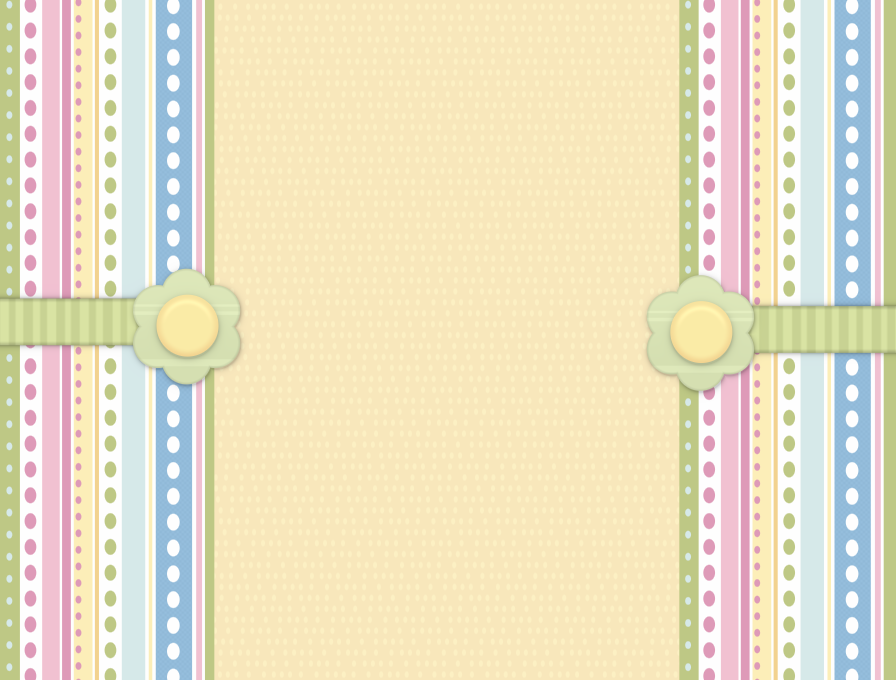
Give the GLSL for this background, as a WebGL 2 fragment shader.

```glsl
#version 300 es
precision highp float;
// Striped, dotted side panels with ribbons and button flowers around a speckled cream field.
uniform vec2 u_resolution;
out vec4 outColor;

const vec2 BOARD = vec2(765.0, 582.0);   // layout units across the canvas
const float PANEL_END = 183.0;           // right edge of the left panel
const float PANEL_START = 580.0;         // left edge of the right panel
const float PITCH = 22.1;                // spacing of the large dots
const vec2 LARGE_DOT = vec2(5.0, 6.8);
const vec2 SMALL_DOT = vec2(2.5, 3.3);
const vec2 SPECK = vec2(1.7, 2.7);
const float SPECK_ROW = 9.37;
const float RIBBON_HALF = 20.0;
const float PETAL_REACH = 28.0;
const float PETAL_RADIUS = 21.5;
const float BUTTON_RADIUS = 26.5;

const vec3 CREAM = vec3(0.973, 0.906, 0.735);
const vec3 SPECK_TINT = vec3(0.988, 0.941, 0.765);
const vec3 WHITE = vec3(0.995);
const vec3 GREEN = vec3(0.745, 0.785, 0.520);
const vec3 PINK = vec3(0.945, 0.755, 0.820);
const vec3 ROSE = vec3(0.870, 0.605, 0.720);
const vec3 LEMON = vec3(0.990, 0.935, 0.720);
const vec3 GOLD = vec3(0.950, 0.825, 0.560);
const vec3 ICE = vec3(0.840, 0.912, 0.915);
const vec3 BLUE = vec3(0.575, 0.735, 0.855);
const vec3 RIBBON = vec3(0.785, 0.825, 0.575);
const vec3 PETAL = vec3(0.850, 0.890, 0.710);
const vec3 BUTTON = vec3(0.980, 0.920, 0.650);

float pixel;  // width of one pixel in layout units

float fill(float d) { return clamp(0.5 - d / pixel, 0.0, 1.0); }

float band(float x, float a, float b) { return fill(abs(x - 0.5 * (a + b)) - 0.5 * (b - a)); }

float ellipse(vec2 q, vec2 r) { return fill((length(q / r) - 1.0) * min(r.x, r.y)); }

// Vertical row of dots, with one dot at height "start".
float dots(vec2 p, float x, vec2 r, float pitch, float start) {
  float y = mod(p.y - start + 0.5 * pitch, pitch) - 0.5 * pitch;
  return ellipse(vec2(p.x - x, y), r);
}

vec3 panel(vec2 p) {
  vec3 c = WHITE;
  c = mix(c, GREEN, max(band(p.x, -9.0, 17.0), band(p.x, 175.0, 195.0)));
  c = mix(c, PINK, max(band(p.x, 36.0, 51.0), band(p.x, 167.5, 172.5)));
  c = mix(c, ROSE, band(p.x, 53.0, 60.5));
  c = mix(c, LEMON, max(band(p.x, 63.0, 79.0), band(p.x, 127.0, 130.0)));
  c = mix(c, GOLD, band(p.x, 81.0, 84.5));
  c = mix(c, ICE, band(p.x, 104.0, 124.0));
  float weave = 0.012 * sin(p.x * 1.5) * sin(p.y * 1.5);
  c = mix(c, BLUE + weave, band(p.x, 133.0, 164.0));
  c = mix(c, ICE, dots(p, 8.0, SMALL_DOT, 18.9, 11.0));
  c = mix(c, ROSE, dots(p, 26.0, LARGE_DOT, PITCH, 25.5));
  c = mix(c, ROSE, dots(p, 67.0, SMALL_DOT, 14.2, 12.0));
  c = mix(c, GREEN, dots(p, 94.3, LARGE_DOT, PITCH, 25.5));
  return mix(c, WHITE, dots(p, 148.0, LARGE_DOT + 0.4, PITCH, 24.6));
}

// Rows of specks whose spacing swells and tightens along each row.
vec3 field(vec2 p) {
  float row = floor(p.y / SPECK_ROW);
  float wave = p.x * 0.131 + row * 2.2;
  float u = p.x * 0.11 + 0.3 * sin(wave) + row * 0.5;
  float slope = 0.11 + 0.0393 * cos(wave);
  vec2 q = vec2((fract(u) - 0.5) / slope, p.y - (row + 0.5) * SPECK_ROW);
  return mix(CREAM, SPECK_TINT, ellipse(q, SPECK));
}

vec3 ribbon(vec3 under, vec2 p, float from, float to, float y) {
  float side = abs(p.y - y) - RIBBON_HALF;
  float span = band(p.x, from, to);
  under *= 1.0 - 0.28 * span * exp(-max(side, 0.0) * 0.6);
  float rib = smoothstep(-0.4, 0.5, sin(p.x * 0.46) + 0.4 * sin(p.x * 0.19));
  vec3 c = RIBBON + 0.065 * rib;
  c *= 1.0 - 0.17 * smoothstep(-4.0, 0.0, side);
  return mix(under, c, span * fill(side));
}

float flowerDistance(vec2 q) {
  const float SECTOR = 1.0471976;
  float a = mod(atan(q.x, q.y) + 0.5 * SECTOR, SECTOR) - 0.5 * SECTOR;
  vec2 folded = length(q) * vec2(sin(a), cos(a));
  return min(length(folded - vec2(0.0, PETAL_REACH)) - PETAL_RADIUS, length(q) - PETAL_REACH);
}

vec3 flower(vec3 c, vec2 q) {
  float d = flowerDistance(q);
  c *= 1.0 - 0.20 * exp(-max(flowerDistance(q + vec2(-0.6, 1.2)), 0.0) * 0.6);
  vec3 petal = PETAL + 0.03 * smoothstep(-30.0, 40.0, q.y) - 0.015;
  petal += 0.035 * (band(q.y, 17.0, 19.0) + band(q.y, 10.0, 13.0) + band(q.y, -34.0, -28.0));
  petal *= 1.0 - 0.09 * smoothstep(-2.5, 0.0, d);
  c = mix(c, petal, fill(d));
  // Domed button with a golden lower rim and a soft upper highlight.
  float r = length(q - vec2(0.8, 0.8)) - BUTTON_RADIUS;
  c *= 1.0 - 0.16 * exp(-max(length(q + vec2(-1.0, 1.0)) - BUTTON_RADIUS, 0.0) * 0.5);
  vec3 face = mix(BUTTON, GOLD, smoothstep(-7.0, 0.0, r) * (0.65 - 0.012 * q.y));
  face += 0.05 * exp(-pow((r + 6.0) * 0.5, 2.0)) * smoothstep(0.0, 20.0, q.y);
  return mix(c, face, fill(r));
}

void main() {
  vec2 p = gl_FragCoord.xy / u_resolution * BOARD;
  pixel = BOARD.y / u_resolution.y;
  bool rightHalf = p.x > 0.5 * BOARD.x;
  vec3 stripes = panel(p - vec2(rightHalf ? PANEL_START - 0.5 : 0.0, 0.0));
  vec3 c = mix(stripes, field(p), band(p.x, PANEL_END, PANEL_START));
  c = ribbon(c, p, -10.0, 140.0, 306.5);
  c = ribbon(c, p, 620.0, 780.0, 300.0);
  c = flower(c, p - vec2(159.3, 302.5));
  c = flower(c, p - vec2(598.0, 297.0));
  outColor = vec4(clamp(c, 0.0, 1.0), 1.0);
}
```
